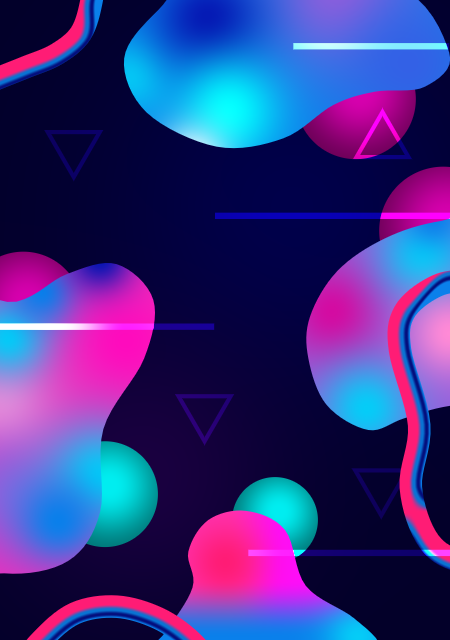
Write a Shadertoy shader that draws this background.

```glsl
const vec3 cyan = vec3(.02, .8, .97), azure = vec3(.04, .5, .92), deep = vec3(.02, .08, .7);
const vec3 pink = vec3(1, .54, .84), magenta = vec3(.93, .04, .7);
const vec3 violet = vec3(.58, .37, .86), rose = vec3(1, .11, .46);

// Catmull-Rom curve from b to c
vec2 spline(vec2 a, vec2 b, vec2 c, vec2 d, float t) {
    return b + .5 * t * (c - a + t * (2. * a - 5. * b + 4. * c - d + t * (3. * (b - c) + d - a)));
}

// Signed distance to a closed curve, negative inside
float curve(vec2 p, vec2 k[11]) {
    float nearest = 1e3, side = 1.;
    vec2 a = k[1];
    for (int i = 0; i < 11; i++) {
        for (int j = 1; j <= 8; j++) {
            vec2 b = spline(k[i], k[(i + 1) % 11], k[(i + 2) % 11], k[(i + 3) % 11], float(j) / 8.);
            vec2 e = b - a, w = p - a;
            vec2 q = w - e * clamp(dot(w, e) / dot(e, e), 0., 1.);
            nearest = min(nearest, dot(q, q));
            bvec3 crossing = bvec3(p.y >= a.y, p.y < b.y, e.x * w.y > e.y * w.x);
            if (all(crossing) || all(not(crossing))) side = -side;
            a = b;
        }
    }
    return side * sqrt(nearest);
}

float mask(float d) { return clamp(.5 - d * iResolution.y / 7.68, 0., 1.); }

// Soft colour spot: centre in xy, radius in z
void glow(inout vec3 c, vec2 p, vec3 spot, vec3 tint) {
    vec2 q = (p - spot.xy) / spot.z;
    c = mix(c, tint, exp(-dot(q, q)));
}

void ball(inout vec3 c, vec2 p, vec3 disc, vec3 lit) {
    vec2 q = p - disc.xy;
    float shade = smoothstep(.1, 1.3, length(q - vec2(.05, -.1)) / disc.z);
    c = mix(c, lit * (1. - .5 * shade), mask(length(q) - disc.z));
}

// Ribbon shaded across its width, from blue (-1) to rose (1)
void band(inout vec3 c, float d, float s) {
    vec3 body = mix(azure, deep * .7, smoothstep(-1., -.7, s));
    body = mix(body, azure * .9, smoothstep(-.65, -.3, s));
    body = mix(body, rose, smoothstep(-.25, .2, s));
    c = mix(c, body, mask(abs(d) - .135));
}

// Dodge blend for the bars and triangles
void brighten(inout vec3 c, float amount, float m) {
    c = mix(c, min(c * amount + vec3(.03, 0, .03), 1.), m);
}

void triangle(inout vec3 c, vec2 q) {
    float d = max(abs(q.x) * .866 + q.y * .5, -q.y) - .205;
    brighten(c, 1.9, mask(abs(d + .025) - .025));
}

void bar(inout vec3 c, vec2 p, float x0, float x1, float y) {
    float d = max(max(x0 - p.x, p.x - x1), abs(p.y - y) - .038);
    brighten(c, 2.4, mask(d));
}

void mainImage(out vec4 fragColor, in vec2 fragCoord) {
    // Canvas is 7.68 units high, y running down
    vec2 p = fragCoord / iResolution.y * 7.68;
    p.y = 7.68 - p.y;

    // Night backdrop
    vec3 col = vec3(.01, 0, .16);
    glow(col, p, vec3(3.5, 2.5, 2.3), vec3(0, 0, .29));
    glow(col, p, vec3(1.7, 5.7, 1.6), vec3(.1, 0, .25));
    triangle(col, p - vec2(.885, 1.765));
    triangle(col, p - vec2(2.455, 4.935));
    triangle(col, p - vec2(4.575, 5.825));

    // Balls behind the blobs
    vec3 plum = vec3(.84, 0, .68), aqua = vec3(0, .93, .94);
    ball(col, p, vec3(4.27, 1.19, .72), plum);
    ball(col, p, vec3(5.32, 2.77, .77), plum);
    ball(col, p, vec3(.28, 3.73, .71), plum);
    ball(col, p, vec3(1.26, 5.93, .635), aqua);
    ball(col, p, vec3(3.3, 6.24, .515), aqua);

    // Top blob
    vec3 c = azure;
    glow(c, p, vec3(4.1, -.1, .9), violet);
    glow(c, p, vec3(4.9, .75, .8), vec3(.2, .38, .9));
    glow(c, p, vec3(1.6, .9, .45), cyan);
    glow(c, p, vec3(2.5, .25, .65), deep);
    glow(c, p, vec3(2.75, 1.33, .6), vec3(0, 1, 1));
    glow(c, p, vec3(2.3, 1.95, .42), vec3(1));
    col = mix(col, c, mask(curve(p, vec2[11](vec2(2.6, -.4), vec2(1.9, .12), vec2(1.49, .7),
        vec2(1.76, 1.35), vec2(2.6, 1.76), vec2(3.4, 1.66), vec2(4, 1.26), vec2(4.5, 1.1),
        vec2(5.1, 1.04), vec2(5.39, .63), vec2(4.7, -.2)))));

    // Left blob
    c = mix(magenta, pink, .25);
    glow(c, p, vec3(1.5, 4.1, .6), vec3(1, .04, .74));
    glow(c, p, vec3(0, 4.9, .6), pink);
    glow(c, p, vec3(.1, 5.9, .75), violet);
    glow(c, p, vec3(1.2, 5.7, .65), cyan);
    glow(c, p, vec3(.7, 6.25, .5), azure);
    glow(c, p, vec3(.1, 4.05, .5), cyan);
    glow(c, p, vec3(.5, 3.5, .4), azure);
    glow(c, p, vec3(1.2, 3.1, .4), deep);
    col = mix(col, c, mask(curve(p, vec2[11](vec2(-.8, 3.7), vec2(.2, 3.62), vec2(.8, 3.29),
        vec2(1.4, 3.17), vec2(1.84, 3.6), vec2(1.73, 4.3), vec2(1.24, 5.15), vec2(1.2, 6.15),
        vec2(.82, 6.73), vec2(.05, 6.88), vec2(-.8, 6.6)))));

    // Right blob
    c = violet;
    glow(c, p, vec3(4, 3.75, .6), magenta * .9);
    glow(c, p, vec3(5.1, 3.05, .55), cyan);
    glow(c, p, vec3(5.2, 2.6, .35), azure);
    glow(c, p, vec3(4.4, 4.9, .55), cyan);
    glow(c, p, vec3(5.4, 4, .5), pink);
    col = mix(col, c, mask(curve(p, vec2[11](vec2(6.2, 2.6), vec2(5.3, 2.65), vec2(4.62, 2.86),
        vec2(4.05, 3.25), vec2(3.72, 3.8), vec2(3.7, 4.3), vec2(3.92, 4.86), vec2(4.42, 5.16),
        vec2(4.85, 5.02), vec2(5.4, 4.87), vec2(6.3, 4.8)))));

    // Bottom blob
    c = mix(vec3(1, .2, .7), vec3(1, .05, .98), smoothstep(2.7, 3.4, p.x));
    glow(c, p, vec3(2.7, 6.75, .45), rose);
    c = mix(c, azure, smoothstep(6.95, 7.65, p.y));
    glow(c, p, vec3(4.3, 7.65, .4), cyan);
    col = mix(col, c, mask(curve(p, vec2[11](vec2(1.5, 8.2), vec2(1.95, 7.63), vec2(2.31, 7.05),
        vec2(2.26, 6.62), vec2(2.5, 6.24), vec2(2.95, 6.13), vec2(3.42, 6.36), vec2(3.67, 7.03),
        vec2(4.25, 7.42), vec2(4.58, 7.8), vec2(4.4, 8.3)))));

    // Ribbons, closed beyond the canvas
    float d = curve(p, vec2[11](vec2(1.13, -.8), vec2(1.13, -.4), vec2(1.1, 0), vec2(.97, .4),
        vec2(.68, .65), vec2(.3, .81), vec2(-.05, .95), vec2(-.4, 1.1), vec2(-1.5, 1.4),
        vec2(-1.5, -1), vec2(0, -1.5)));
    band(col, d, .2 - d / .135 - .8 * smoothstep(.5, 0., p.y));
    d = curve(p, vec2[11](vec2(5.6, 3.36), vec2(5.2, 3.45), vec2(4.85, 3.75), vec2(4.8, 4.2),
        vec2(5.03, 5.1), vec2(4.93, 5.85), vec2(5.15, 6.5), vec2(5.6, 6.76), vec2(6.5, 6.9),
        vec2(7, 5), vec2(6.5, 3.3)));
    float twist = smoothstep(5.8, 6.5, p.y);
    band(col, d, d / .135 * (1. - 2. * twist) + .4 * twist - smoothstep(4.9, 5.4, p.x) * step(p.y, 4.2));
    d = curve(p, vec2[11](vec2(2.5, 8), vec2(2.3, 7.7), vec2(1.9, 7.42), vec2(1.4, 7.28),
        vec2(.9, 7.36), vec2(.5, 7.68), vec2(.28, 8), vec2(.1, 8.5), vec2(.5, 9), vec2(2, 9), vec2(2.6, 8.5)));
    band(col, d, d / .135);

    // Bright overlays
    triangle(col, vec2(4.59, 1.705) - p);
    bar(col, p, 3.52, 5.39, .555);
    bar(col, p, 2.58, 5.6, 2.59);
    bar(col, p, -.1, 2.57, 3.92);
    bar(col, p, 2.98, 5.6, 6.635);
    col = mix(col, vec3(1), mask(abs(p.y - 3.92) - .038) * smoothstep(1.5, .7, p.x));
    fragColor = vec4(col, 1);
}
```
